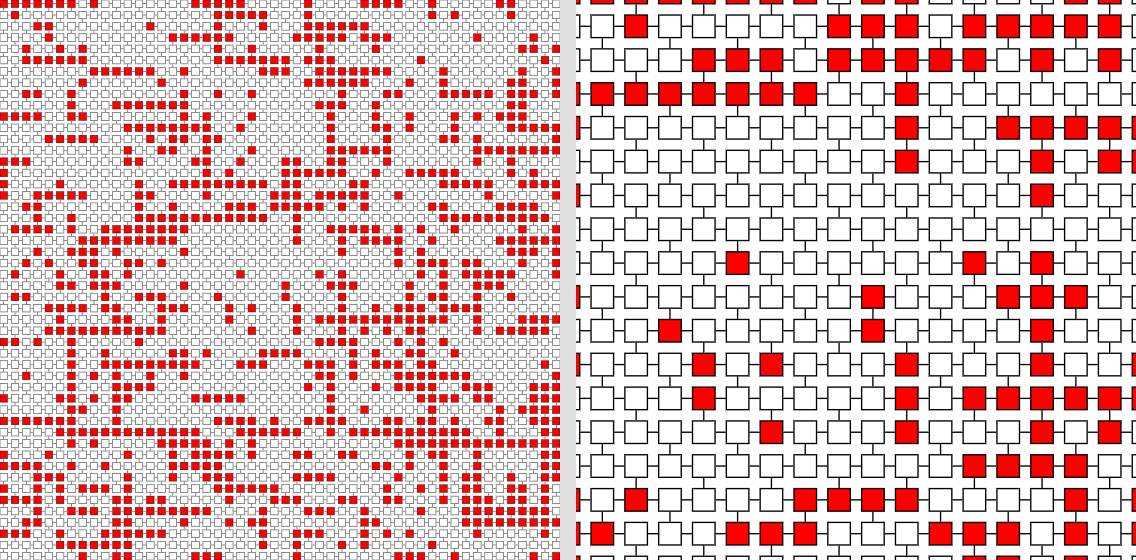
Left, the full canvas; right, a detail of the centre.
Write a Shadertoy shader that draws this pattern.

```glsl
const float CELLS = 50.0;         // squares across and down
const float BOX_HALF = 1.0 / 3.0; // half a square, in cell pitches
const float LINE_WIDTH = 0.040;   // in cell pitches
const float ROW_RUNS = 0.20;      // chance of a horizontal run
const float COLUMN_RUNS = 0.11;   // chance of a vertical run
const float SINGLES = 0.12;       // chance of a lone filled square
const float PATCHINESS = 0.09;    // drift of density over the canvas
const vec3 PAPER = vec3(1.0);
const vec3 FILL = vec3(1.0, 0.0, 0.0);
const vec3 INK = vec3(0.0);

float hash(vec2 cell, float seed) {
    uvec2 q = uvec2(ivec2(cell) + 512);
    uint h = q.x * 73856093u ^ q.y * 19349663u ^ uint(seed) * 83492791u;
    h = (h ^ (h >> 16u)) * 73244475u;
    h = (h ^ (h >> 15u)) * 73244475u;
    h ^= h >> 16u;
    return float(h & 65535u) / 65536.0;
}

// Random runs of two to six cells along one lane
float run(float along, float lane, float seed) {
    float span = 2.0 + floor(5.0 * hash(vec2(lane, 0.0), seed));
    float shift = floor(span * hash(vec2(lane, 1.0), seed));
    float segment = floor((along + shift + 0.5) / span);
    return hash(vec2(segment, lane), seed + 1.0);
}

bool isFilled(vec2 cell) {
    float drift = sin(cell.x * 0.31 + 1.7 * sin(cell.y * 0.17))
                * sin(cell.y * 0.27 + 1.3 * sin(cell.x * 0.13));
    float bias = PATCHINESS * drift;
    return run(cell.x, cell.y, 3.0) < ROW_RUNS + bias
        || run(cell.y, cell.x, 7.0) < COLUMN_RUNS + bias
        || hash(cell, 11.0) < SINGLES + bias;
}

// Share of a pixel covered by a line at signed distance d
float stroke(float d, float pixel) {
    float halfWidth = 0.5 * LINE_WIDTH;
    return (clamp(d + halfWidth, -0.5 * pixel, 0.5 * pixel)
          - clamp(d - halfWidth, -0.5 * pixel, 0.5 * pixel)) / pixel;
}

void mainImage(out vec4 fragColor, in vec2 fragCoord) {
    // The outer squares touch the canvas border
    float pitches = CELLS - 1.0 + 2.0 * BOX_HALF;
    float pixel = pitches / iResolution.y;
    vec2 p = fragCoord * pixel - BOX_HALF;
    vec2 cell = floor(p + 0.5);
    vec2 local = p - cell;

    // Square and its outline
    vec2 extent = abs(local);
    float box = max(extent.x, extent.y) - BOX_HALF;
    float inside = clamp(0.5 - box / pixel, 0.0, 1.0);
    float ink = stroke(box, pixel);

    // Links: every horizontal one, vertical ones staggered like brickwork
    float lowerRow = cell.y - (local.y < 0.0 ? 1.0 : 0.0);
    float linked = 1.0 - mod(cell.x + lowerRow, 2.0);
    float link = extent.x > extent.y
        ? stroke(local.y, pixel)
        : stroke(local.x, pixel) * linked;
    ink = max(ink, link * (1.0 - inside));

    vec3 color = mix(PAPER, FILL, isFilled(cell) ? inside : 0.0);
    fragColor = vec4(mix(color, INK, ink), 1.0);
}
```
